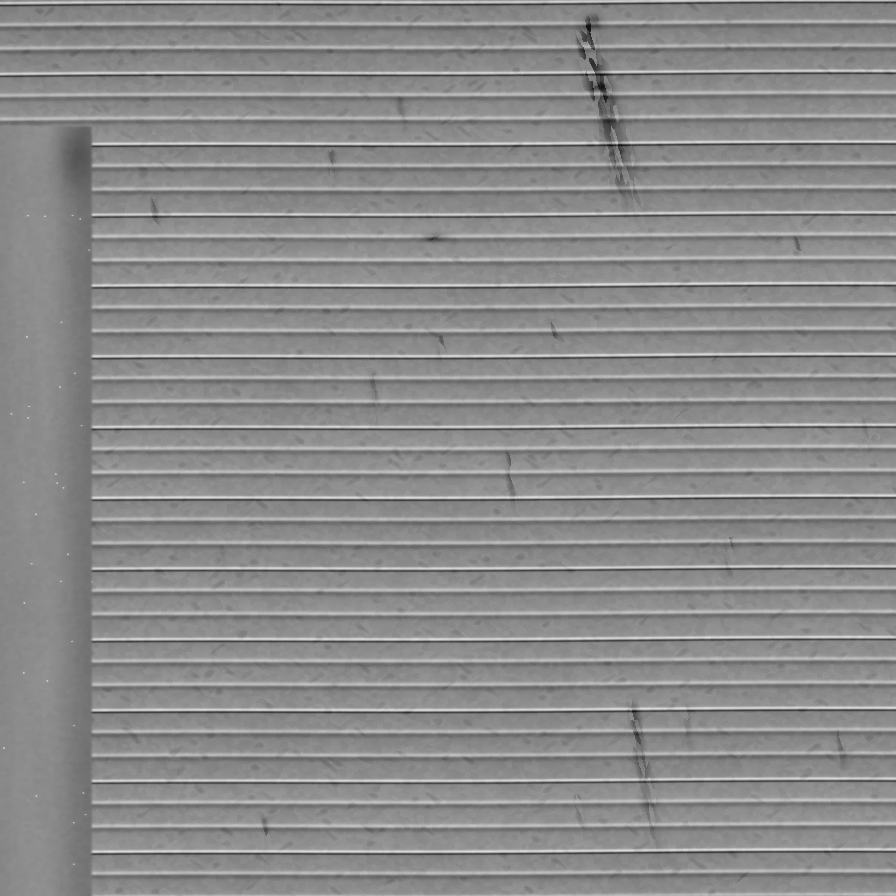
Give the GLSL for this texture, as a WebGL 1 fragment shader.

```glsl
precision highp float;
// Weathered galvanised shutter: horizontal slats in groups of three, each group
// closed by a crisp seam, with a plain post at the left. Ridges are summed
// gaussians; spangle is cellular noise; grime is a set of grainy vertical smears.
uniform vec2 u_resolution;

float hash(vec2 p) {
  p = fract(p * vec2(0.1031, 0.1137));
  p += dot(p, p.yx + 33.33);
  return fract((p.x + p.y) * p.x * 17.17);
}

// x: distance to the nearest cell point, y: random tone of that cell
vec2 cellular(vec2 p) {
  vec2 cell = floor(p), best = vec2(8.0, 0.0);
  for (int j = -1; j <= 1; j++)
    for (int i = -1; i <= 1; i++) {
      vec2 id = cell + vec2(float(i), float(j));
      vec2 point = id + vec2(hash(id + 3.7), hash(id + 51.3));
      float d = distance(p, point);
      if (d < best.x) best = vec2(d, hash(id + 19.1));
    }
  return best;
}

float bell(float x, float width) {
  return exp(-x * x / (width * width));
}

// Slow uneven tone from layered sines, about -1 to 1
float mottle(vec2 p) {
  float sum = 0.0, gain = 0.5;
  for (int i = 0; i < 4; i++) {
    sum += gain * sin(p.x + 1.7 * sin(p.y)) * sin(p.y * 1.2 + 1.3 * sin(p.x * 0.8));
    p = mat2(1.6, 1.2, -1.2, 1.6) * p + 2.3;
    gain *= 0.6;
  }
  return sum;
}

// Grime running down from top to foot, fading as it goes
float smear(vec2 p, vec2 top, vec2 foot, float width) {
  float h = (top.y - p.y) / (top.y - foot.y);
  float side = p.x - mix(top.x, foot.x, h);
  return bell(side, width * (0.7 + 0.5 * clamp(h, 0.0, 1.0)))
    * smoothstep(-0.02, 0.08, h) * (1.0 - smoothstep(0.25, 1.0, h));
}

// Brightness across the slats; rows counts groups downwards
float slats(float rows) {
  float f = fract(rows), tone = 0.555;
  for (int i = 0; i < 4; i++) {
    float n = float(i);
    float s = f - n * (0.29 + 0.01444 * n);
    float seam = (i == 0 || i == 3) ? 1.0 : 0.0;
    float under = smoothstep(-0.012, 0.02, s);
    tone -= mix(0.06, 0.045, seam) * under * exp(-9.0 * max(s, 0.0));
    tone += 0.045 * (1.0 - under) * exp(-14.0 * max(-s, 0.0));
    tone += mix(0.15, 0.25, seam) * bell(s + 0.022, mix(0.027, 0.019, seam));
    tone -= mix(0.085, 0.27, seam) * bell(s - mix(0.035, 0.014, seam), mix(0.034, 0.015, seam));
  }
  return tone;
}

// Short scattered runs of dirt
float scatteredGrime(vec2 p) {
  float sum = 0.0;
  for (int i = 0; i < 16; i++) {
    float n = float(i);
    vec2 top = vec2(0.14 + 0.84 * fract(n * 0.618 + 0.33), 0.04 + 0.95 * hash(vec2(n, 7.0)));
    float drop = 0.03 + 0.07 * hash(vec2(n, 23.0));
    float strength = 0.15 + 0.5 * hash(vec2(n, 41.0));
    sum += strength * smear(p, top, top + vec2(0.012 * hash(vec2(n, 5.0)), -drop), 0.005);
  }
  return sum;
}

void main() {
  vec2 uv = gl_FragCoord.xy / u_resolution;

  // Slats, very slightly tilted and bowed
  float rows = (1.0 - uv.y) * 12.66 - 0.065 + 0.04 * uv.x + 0.008 * sin(uv.x * 9.0);
  float tone = slats(rows) + 0.012 * sin(floor(rows) * 2.4);
  tone -= 0.025 * smoothstep(0.75, 1.0, uv.y);

  // Zinc spangle and small dull flecks
  vec2 fine = cellular(uv * vec2(150.0, 190.0));
  vec2 coarse = cellular(uv * vec2(62.0, 95.0) + 0.35 * sin(uv.yx * 170.0));
  tone += 0.035 * (fine.y - 0.5) + 0.018 * (coarse.y - 0.5) + 0.012 * mottle(uv * 14.0);
  tone -= 0.06 * smoothstep(0.84, 0.95, coarse.y) * (1.0 - smoothstep(0.15, 0.5, coarse.x));

  // Grime: one long curved run, a fainter one low down, and scattered marks
  vec2 bend = vec2(uv.x - 0.014 * bell(uv.y - 0.985, 0.022), uv.y);
  float grime = 1.1 * smear(bend, vec2(0.645, 0.985), vec2(0.722, 0.72), 0.014);
  grime += 0.65 * smear(uv, vec2(0.705, 0.22), vec2(0.742, 0.0), 0.008);
  grime += scatteredGrime(uv);
  float grain = cellular(vec2(uv.x * 230.0 + uv.y * 55.0, uv.y * 60.0)).y;
  tone -= 0.34 * grime * smoothstep(0.15, 0.9, grain);
  // Dark clots caught on the ridges
  float clots = bell(length((uv - vec2(0.661, 0.976)) * vec2(1.0, 1.3)), 0.009)
    + bell(length((uv - vec2(0.668, 0.903)) * vec2(1.0, 2.5)), 0.012)
    + bell(length((uv - vec2(0.486, 0.735)) * vec2(1.0, 3.5)), 0.015);
  tone -= 0.34 * clots * (0.35 + 0.65 * fine.y);

  // Plain post, darkening to its rounded right edge
  float post = 0.55 - 0.1 * smoothstep(0.05, 0.103, uv.x) - 0.025 * bell(uv.x, 0.02);
  post += 0.018 * mottle(uv * vec2(45.0, 9.0)) + 0.018 * (fine.y - 0.5);
  post -= 0.13 * bell(length((uv - vec2(0.085, 0.825)) * vec2(1.0, 0.6)), 0.022);
  post += 0.22 * step(0.988, fine.y) * (1.0 - smoothstep(0.1, 0.25, fine.x));
  float cover = (1.0 - smoothstep(0.1, 0.105, uv.x)) * (1.0 - smoothstep(0.857, 0.861, uv.y));
  tone = mix(tone, post, cover);

  gl_FragColor = vec4(vec3(clamp(tone, 0.08, 0.9)), 1.0);
}
```
